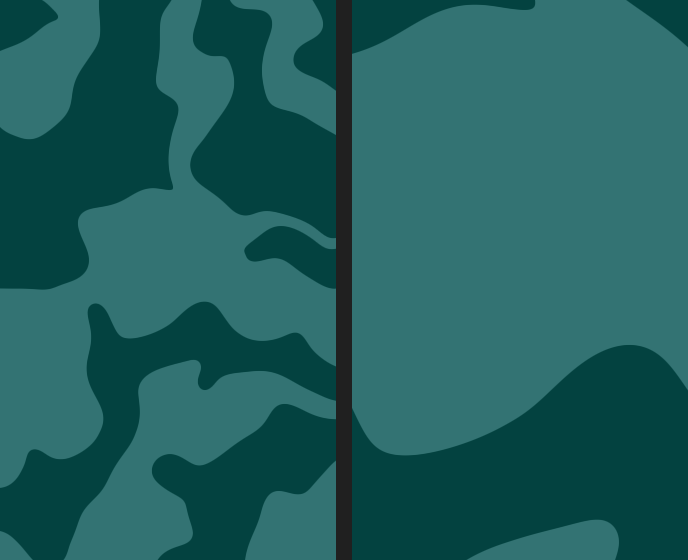
Left: the whole. Right: its middle third, enlarged.
A Shadertoy shader for this pattern:

```glsl
vec2 gradient(vec2 cell) {
    float angle = 6.2832 * fract(sin(dot(cell, vec2(127.1, 311.7))) * 43758.5);
    return vec2(cos(angle), sin(angle));
}

// Gradient noise with quintic interpolation
float gradientNoise(vec2 p) {
    vec2 cell = floor(p), f = fract(p);
    vec2 blend = f * f * f * (f * (f * 6.0 - 15.0) + 10.0);
    vec2 right = vec2(1, 0), up = vec2(0, 1);
    float low = mix(dot(gradient(cell), f),
                    dot(gradient(cell + right), f - right), blend.x);
    float high = mix(dot(gradient(cell + up), f - up),
                     dot(gradient(cell + 1.0), f - 1.0), blend.x);
    return mix(low, high, blend.y);
}

// Smooth minimum of the distances to rounded-square rings
float ringDistance(vec2 p) {
    // xy: centre, zw: stretch
    vec4 rings[5] = vec4[5](
        vec4(0.0, 0.52, 1.10, 1.00),
        vec4(1.0, 0.00, 1.00, 1.15),
        vec4(1.0, 1.66, 1.45, 0.85),
        vec4(0.0, 1.66, 1.10, 1.00),
        vec4(0.9, 0.88, 0.40, 1.40));
    // Radius where a dark ring starts, and radius of the flat core
    float start[5] = float[5](0.27, 0.27, 0.77, 0.33, 0.29);
    float core[5] = float[5](0.1, 0.1, 0.0, 0.0, 0.0);
    float sum = 0.0;
    for (int i = 0; i < 5; i++) {
        vec2 offset = abs(p - rings[i].xy) * rings[i].zw;
        float radius = pow(dot(offset * offset, offset), 1.0 / 3.0);
        sum += exp((start[i] - max(radius, core[i])) / 0.03);
    }
    return -0.03 * log(sum);
}

void mainImage(out vec4 fragColor, in vec2 fragCoord) {
    vec2 p = fragCoord / iResolution.x;

    // Bend the rings into flowing, wavy bands
    vec2 warp = vec2(gradientNoise(p * 4.5 + 4.3), gradientNoise(p * 4.5 + 17.8));
    float bands = sin(ringDistance(p + 0.19 * warp) * 3.14159 / 0.2);

    // Flat two-tone fill with a crisp, smooth edge
    float edge = 0.55 * fwidth(bands) + 0.0001;
    float darkness = smoothstep(-edge, edge, bands);
    vec3 lightTeal = vec3(0.20, 0.45, 0.45);
    vec3 darkTeal = vec3(0.01, 0.26, 0.25);
    fragColor = vec4(mix(lightTeal, darkTeal, darkness), 1.0);
}
```
